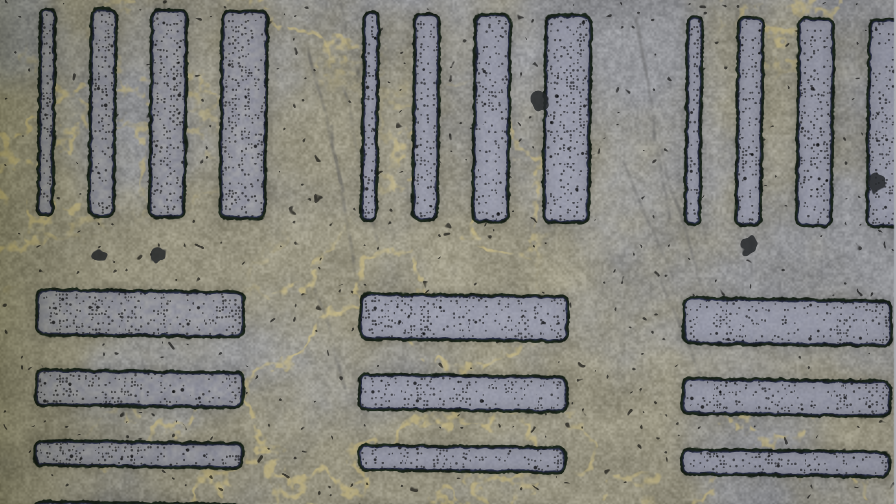
Give the GLSL for this pattern, as a Shadertoy shader.

```glsl
// Worn metal plate seen through a microscope: groups of four upright and four flat etched bars.

float hash(vec2 p) {
    vec3 a = fract(vec3(p.xyx) * 0.1031);
    a += dot(a, a.yzx + 33.33);
    return fract((a.x + a.y) * a.z);
}

float noise(vec2 p) {
    vec2 i = floor(p), f = fract(p);
    f = f * f * (3.0 - 2.0 * f);
    return mix(mix(hash(i), hash(i + vec2(1, 0)), f.x),
               mix(hash(i + vec2(0, 1)), hash(i + vec2(1, 1)), f.x), f.y);
}

float fbm(vec2 p) {
    float sum = 0.0, amp = 0.5;
    for (int i = 0; i < 5; i++) {
        sum += amp * noise(p);
        p = mat2(1.6, 1.2, -1.2, 1.6) * p + 7.3;
        amp *= 0.5;
    }
    return sum;
}

float roundBox(vec2 p, vec2 halfSize, float radius) {
    vec2 d = abs(p) - halfSize + radius;
    return length(max(d, 0.0)) + min(max(d.x, d.y), 0.0) - radius;
}

// One random dot per grid cell, present with the given chance
float specks(vec2 p, float scale, float chance, float radius) {
    vec2 id = floor(p * scale);
    vec2 centre = 0.25 + 0.5 * vec2(hash(id + 11.0), hash(id + 47.0));
    float r = radius * (0.4 + 0.6 * hash(id + 83.0));
    float soft = scale / iResolution.y;
    float dist = length(fract(p * scale) - centre);
    return step(hash(id), chance) * (1.0 - smoothstep(r - soft * 0.5, r + soft, dist));
}

// Signed distance to the bars; .y is 1 when the nearest bar lies flat
vec2 bars(vec2 q) {
    float column = floor(q.x / 0.642);
    vec2 p = vec2(q.x - column * 0.642, q.y);
    vec2 best = vec2(1.0, 0.0);
    for (int i = 0; i < 4; i++) {
        float n = float(i);
        float halfWidth = 0.0139 + 0.0101 * n;
        float shift = 0.1012 * n + 0.0097 * n * n;
        float halfLength = 0.2045 + 0.002 * (hash(vec2(n, column)) - 0.5);
        float radius = min(0.014, halfWidth * 0.75);
        float upright = roundBox(p - vec2(0.0956 + shift, 0.221), vec2(halfWidth, halfLength), radius);
        float flatBar = roundBox(p - vec2(0.287, 1.009 - shift), vec2(halfLength, halfWidth), radius);
        if (upright < best.x) best = vec2(upright, 0.0);
        if (flatBar < best.x) best = vec2(flatBar, 1.0);
    }
    return best;
}

// Faint, long, broken scratches
float scratches(vec2 p) {
    float sum = 0.0;
    for (int i = 0; i < 9; i++) {
        float n = float(i);
        vec2 start = vec2(0.58 + 0.62 * mod(n, 2.0) + 0.14 * hash(vec2(n, 3)), 0.65 * hash(vec2(n, 5)));
        vec2 run = vec2(0.12 * hash(vec2(n, 7)), 0.15 + 0.25 * hash(vec2(n, 9)));
        vec2 v = p - start + 0.012 * (noise(p * 14.0 + n) - 0.5);
        float dist = length(v - run * clamp(dot(v, run) / dot(run, run), 0.0, 1.0));
        sum += (1.0 - smoothstep(0.0, 0.006, dist)) * noise(p * 70.0 + n);
    }
    return min(sum, 1.0);
}

void mainImage(out vec4 fragColor, in vec2 fragCoord) {
    float px = 1.0 / iResolution.y, aspect = iResolution.x * px;
    vec2 p = vec2(fragCoord.x, iResolution.y - fragCoord.y) * px;
    vec2 q = p + 0.0133 * vec2(p.y, -p.x);  // slight tilt of the plate
    float grain = noise(p * 230.0) - 0.5, fine = noise(p * 110.0 + 40.0) - 0.5;
    float cloud = fbm(p * 4.0);

    // Ground: tan and blue-grey clouds with stains
    float tan_ = smoothstep(0.25, 0.7, cloud + 0.22 * (p.y - 0.5) - 0.1 * (p.x - 0.9));
    vec3 ground = mix(vec3(0.56, 0.565, 0.58), vec3(0.575, 0.56, 0.49), tan_);
    ground *= 0.88 + 0.24 * fbm(p * vec2(9.0, 13.0) + 20.0);
    ground += 0.09 * grain + 0.07 * fine;

    // Crinkled yellow veins, gathered in patches
    float ridge = 1.0 - abs(2.0 * fbm(p * 9.0 + 5.0) - 0.97);
    float patches = smoothstep(0.45, 0.7, noise(p * 3.2 + 9.0) + 0.3 * exp(-p.x * 9.0));
    float vein = smoothstep(0.91, 0.99, ridge) * patches * smoothstep(0.2, 0.7, noise(p * 85.0));
    ground = mix(ground, vec3(0.78, 0.72, 0.5), 0.65 * vein);
    ground = mix(ground, vec3(0.33, 0.33, 0.33), 0.5 * scratches(p));
    vec2 rough = p + 0.014 * (vec2(noise(p * 75.0), noise(p * 75.0 + 31.0)) - 0.5);
    ground *= 1.0 - 0.6 * specks(rough, 42.0, 0.16, 0.13);

    // Bar faces: lavender, with pits that line up in streaks on flat bars
    vec2 bar = bars(q);
    float d = bar.x + 0.004 * (noise(p * 80.0) - 0.5) + 0.002 * grain;
    float column = floor(q.x / 0.642);
    float dirt = column < 0.5 ? 1.0 : 0.25;
    vec3 face = mix(vec3(0.575, 0.585, 0.645), vec3(0.56, 0.56, 0.575), 0.6 * dirt);
    face += 0.045 * grain + 0.07 * dirt * fine * vec3(1.0, 0.95, 0.5);
    float streak = noise(vec2(q.x * 60.0, q.y * 6.0));
    float pitting = mix(0.14 + 0.2 * noise(p * 9.0), 0.1 + 0.5 * streak * streak, bar.y);
    face *= 1.0 - 0.55 * specks(p, 155.0, pitting, 0.32);
    face *= 1.0 - 0.7 * specks(p + 3.0, 60.0, 0.1, 0.19);

    // Etched rim: green fringe outside, blue fringe inside
    vec3 color = mix(face, ground, smoothstep(-px, px, d));
    color *= 1.0 - 0.16 * exp(-abs(d) * 90.0);
    vec3 rim = mix(vec3(0.16, 0.18, 0.32), vec3(0.1, 0.15, 0.1), smoothstep(-0.004, 0.001, d));
    float line = 1.0 - smoothstep(0.0032 - px * 0.5, 0.0042 + px * 0.5, abs(d));
    color = mix(color, rim * (0.75 + 0.4 * fine), 0.95 * line);

    // Sparse ragged debris over everything
    color = mix(color, vec3(0.14, 0.15, 0.16), 0.85 * specks(rough + 0.3, 7.0, 0.07, 0.14));

    // Uneven lamp light and the pale right border
    color *= 1.0 - 0.2 * exp(-p.x * 7.0) * vec3(0.9, 0.9, 1.3);
    vec2 corner = p / vec2(aspect, 1.0) - 0.5;
    color *= 1.06 - 0.22 * dot(corner, corner);
    color = mix(color, vec3(0.66, 0.67, 0.69), smoothstep(-px, px, p.x - aspect + 0.004));
    fragColor = vec4(clamp(color, 0.0, 1.0), 1.0);
}
```
